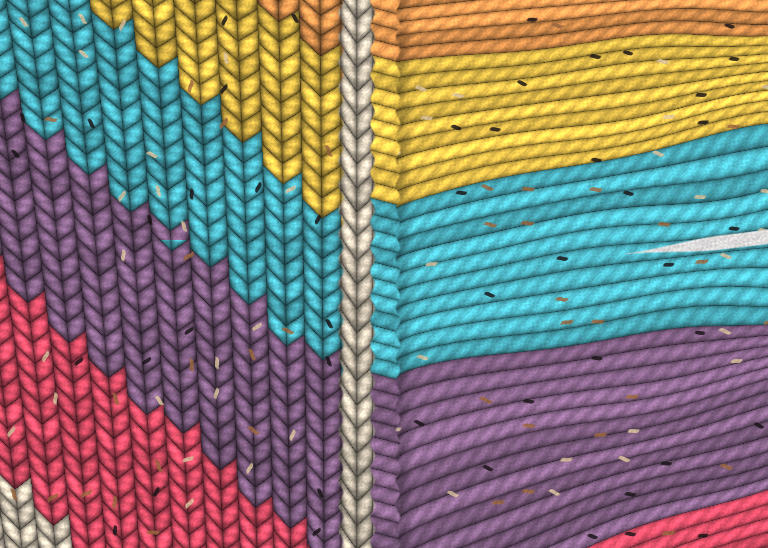
This texture is drawn by a Shadertoy shader. Its source:

```glsl
// Striped crochet cloth on the left, a pale seam, and a knotted yarn fringe on the right.
// Stitches are folded chevron cells; fringe strands are lanes between curved band edges,
// shaded as twisted tubes. Layered sines add fibre and hashed cells scatter tweed flecks.

const float PI = 3.14159;
const float SEAM_LEFT = 0.622;
const float SEAM_RIGHT = 0.680;
const float FRINGE_LEFT = 0.726;

float hash(vec2 p) {
    return fract(sin(dot(p, vec2(127.1, 311.7))) * 43758.5);
}

vec3 yarnColour(int band) {
    vec3 dye[6] = vec3[6](
        vec3(0.87, 0.82, 0.74),   // cream
        vec3(0.92, 0.33, 0.43),   // red
        vec3(0.54, 0.40, 0.55),   // purple
        vec3(0.31, 0.72, 0.78),   // teal
        vec3(0.96, 0.80, 0.32),   // yellow
        vec3(0.93, 0.62, 0.34));  // orange
    return dye[clamp(band, 0, 5)];
}

// Fine fuzz from sines that bend one another
float fibre(vec2 p) {
    float a = sin(p.x * 310.0 + 3.0 * sin(p.y * 170.0));
    float b = sin(p.y * 420.0 + 2.5 * sin(p.x * 210.0 + p.y * 90.0));
    return 0.5 * (a * b + sin((p.x - p.y) * 530.0 + 2.0 * a) * 0.6);
}

// Chevron stitch: x is shade, yz is the stitch centre
vec3 stitch(vec2 p, vec2 pitch) {
    float column = floor(p.x / pitch.x);
    float side = fract(p.x / pitch.x) * 2.0 - 1.0;
    float arm = abs(side);
    float shift = hash(vec2(column, 3.0));
    float y = p.y / pitch.y + shift - arm * (side < 0.0 ? 0.95 : 0.6);
    float row = floor(y);
    float across = y - row;
    float dome = pow(max(sin(PI * arm) * sin(PI * across), 0.0), 0.5);
    float ply = sin(2.0 * PI * (across * 2.0 + arm * 1.5));
    float shade = 0.30 + 0.80 * dome + 0.09 * ply * dome + 0.14 * (across - 0.5);
    shade *= 0.90 + 0.2 * hash(vec2(column, row));
    return vec3(shade, (column + 0.5) * pitch.x, (row + 0.9 - shift) * pitch.y);
}

// Diagonal stripes of the cloth
int clothBand(vec2 p) {
    float d = 1.0 - p.y - 0.85 * p.x;
    return 5 - int(step(-0.395, d) + step(-0.128, d) + step(0.160, d)
                 + step(0.505, d) + step(0.865, d));
}

// Strand number at height y; u runs from the knots to the loose ends
float strandLane(float y, float u) {
    float bend = pow(u, 0.8);
    float red = mix(-0.17, 0.117, bend);
    float purple = mix(0.312, 0.408, pow(u, 0.6));
    float teal = mix(0.622, 0.765, bend);
    float yellow = mix(0.887, 0.942, bend);
    return min(y - red, 0.0) / 0.030
         + 13.0 * clamp((y - red) / (purple - red), 0.0, 1.0)
         + 10.0 * clamp((y - purple) / (teal - purple), 0.0, 1.0)
         + 9.0 * clamp((y - teal) / (yellow - teal), 0.0, 1.0)
         + max(y - yellow, 0.0) / 0.024;
}

int laneBand(float lane) {
    float l = floor(lane) + 0.5;
    return 1 + int(step(0.0, l) + step(13.0, l) + step(23.0, l) + step(32.0, l));
}

// Rounded, twisted yarn; f crosses the strand from 0 to 1
float tubeShade(float f, float along, float seed) {
    float s = 2.0 * f - 1.0;
    float dome = sqrt(max(1.0 - s * s, 0.0));
    float twist = sin(2.0 * PI * (along - f * 0.9 + seed));
    return (0.40 + 0.64 * dome + 0.10 * twist * dome + 0.16 * (f - 0.5))
         * (0.87 + 0.24 * seed);
}

// Scattered tweed flecks, one at most in each cell
vec3 addFlecks(vec3 colour, vec2 p, float spread) {
    vec2 cell = floor(p / 0.062);
    float pick = hash(cell + 7.3);
    vec2 jitter = vec2(hash(cell), hash(cell + 19.7)) - 0.5;
    vec2 q = p - (cell + 0.5 + 0.4 * jitter) * 0.062;
    float angle = 0.2 + spread * jitter.x;
    q = mat2(cos(angle), -sin(angle), sin(angle), cos(angle)) * q;
    q.y += 0.0025 * sin(q.x * 200.0);
    float d = length(q / vec2(0.010 + 0.010 * pick, 0.0045));
    float mask = (1.0 - smoothstep(0.65, 1.1, d)) * step(pick, 0.36);
    vec3 tone = pick < 0.15 ? vec3(0.10, 0.08, 0.09)
              : pick < 0.27 ? vec3(0.84, 0.75, 0.61) : vec3(0.60, 0.40, 0.25);
    return mix(colour, tone, mask * 0.85);
}

vec3 fringe(vec2 p) {
    float u = clamp((p.x - FRINGE_LEFT) / 0.673, 0.0, 1.0);
    float sway = 0.008 * sin(9.0 * p.x + 14.0 * p.y) + 0.005 * sin(17.0 * p.x - 23.0 * p.y);
    float lane = strandLane(p.y + u * sway, u);
    float seed = hash(vec2(floor(lane), 5.0));
    vec3 colour = yarnColour(laneBand(lane)) * tubeShade(fract(lane), p.x * 30.0, seed);
    colour *= mix(0.72, 1.0, smoothstep(0.0, 0.05, u));
    // Pale opening between loose strands
    float gap = abs(p.y - 0.54 - 0.12 * (p.x - 1.17));
    float halfWidth = 0.013 * smoothstep(1.13, 1.32, p.x);
    float open = (1.0 - smoothstep(-0.002, 0.002, gap - halfWidth)) * step(1.14, p.x);
    return mix(addFlecks(colour, p, 0.6), vec3(0.87, 0.86, 0.86), open);
}

// Wrapped knots joining the cloth to the fringe
vec3 knots(vec2 p) {
    float turn = p.y / 0.029 + 9.0 * (p.x - SEAM_RIGHT);
    float row = floor(turn);
    int band = laneBand(strandLane((row + 0.3) * 0.029, 0.0));
    return yarnColour(band) * tubeShade(turn - row, p.x * 35.0, hash(vec2(row, 2.0)));
}

vec3 cloth(vec2 p) {
    vec2 q = p - vec2(SEAM_LEFT, 0.0);
    q.x *= 1.0 - 0.22 * (p.y - 0.5);
    vec3 s = stitch(q, vec2(0.068, 0.037));
    vec2 centre = vec2(s.y / (1.0 - 0.22 * (p.y - 0.5)) + SEAM_LEFT, s.z);
    return addFlecks(yarnColour(clothBand(centre)) * s.x, p, 5.0);
}

void mainImage(out vec4 fragColor, in vec2 fragCoord) {
    vec2 p = fragCoord / iResolution.y;
    float blur = 1.5 / iResolution.y;
    float ripple = 0.004 * sin(p.y * 140.0);
    vec3 seam = yarnColour(0) * stitch(p - vec2(SEAM_LEFT, 0.0), vec2(0.058, 0.044)).x;
    // Layers from cloth to loose yarn
    vec3 colour = mix(cloth(p), seam, smoothstep(-blur, blur, p.x - SEAM_LEFT - ripple));
    colour = mix(colour, knots(p), smoothstep(-blur, blur, p.x - SEAM_RIGHT + ripple));
    colour = mix(colour, fringe(p), smoothstep(-blur, blur, p.x - FRINGE_LEFT - ripple));
    colour *= 1.0 + 0.12 * fibre(p);
    fragColor = vec4(clamp(colour, 0.0, 1.0), 1.0);
}
```
